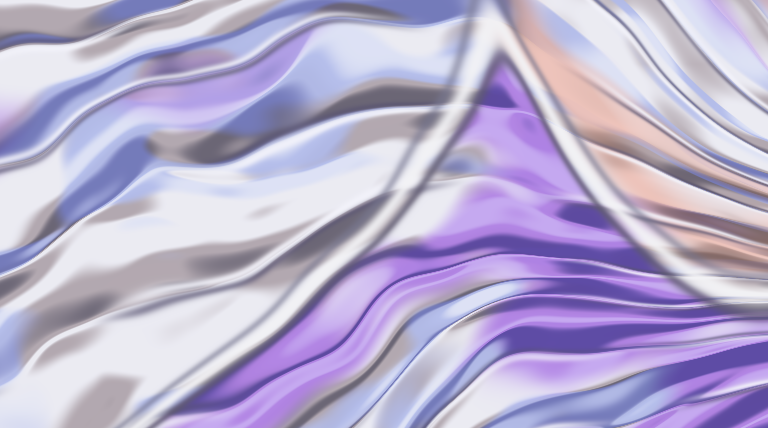
Give the GLSL for this texture, as a Shadertoy shader.

```glsl
vec2 randomGradient(vec2 cell) {
    float angle = 6.2832 * fract(sin(dot(cell, vec2(127.1, 311.7))) * 43758.5);
    return vec2(cos(angle), sin(angle));
}

float gradientNoise(vec2 p) {
    vec2 i = floor(p), f = fract(p);
    vec2 u = f * f * f * (f * (f * 6.0 - 15.0) + 10.0);
    vec2 e = vec2(1.0, 0.0);
    float low = mix(dot(randomGradient(i), f),
                    dot(randomGradient(i + e.xy), f - e.xy), u.x);
    float high = mix(dot(randomGradient(i + e.yx), f - e.yx),
                     dot(randomGradient(i + e.xx), f - e.xx), u.x);
    return mix(low, high, u.y);
}

float line(float x, float width) {
    return exp(-x * x / (width * width));
}

// Signed distance to the raised tent, positive inside.
float tentDistance(vec2 p) {
    float left = 0.65 * (p.x - 0.35 - 1.45 * p.y + 0.62 * p.y * p.y);
    float reach = max(1.79 - p.x, 0.0);
    float right = 0.6 * (0.27 + 1.7 * reach * reach - p.y);
    float gap = left - right;
    return 0.5 * (left + right - sqrt(gap * gap + 0.002)) + 0.015 * gradientNoise(p * 4.0);
}

// Coordinate across the folds: rising on the left, falling on the upper right.
float acrossFolds(vec2 p) {
    float t = p.x - 1.15;
    float right = 0.5 * (t + sqrt(t * t + 0.01));
    float left = right - t;
    float bend = mix(-0.35, 1.0, smoothstep(0.05, 0.85, p.y));
    return (p.y - 0.65 + 0.5 * left) / (1.0 + 0.5 * left) + bend * right
         + 0.11 * gradientNoise(p * 1.9 + 7.0) + 0.035 * gradientNoise(p * 4.5 + 2.0);
}

// Returns height, main crease, across coordinate, tent distance.
vec4 cloth(vec2 p) {
    float across = acrossFolds(p), tent = tentDistance(p);
    float along = p.x + 0.4 * p.y;
    float crease = sin(17.0 * across + 2.2 * gradientNoise(vec2(across * 2.5, along * 1.3) + 5.0));
    float fine = gradientNoise(vec2(across * 8.0, along * 1.8) + 13.0);
    float height = 0.075 * sqrt(crease * crease + 0.02)
                 - 0.07 * sqrt(fine * fine + 0.003)
                 + 0.16 * gradientNoise(vec2(across * 3.2, along * 1.7) + 3.0)
                 + 0.07 * gradientNoise(p * 3.2 + 27.0)
                 + 0.05 * line(tent, 0.06);
    return vec4(height, crease, across, tent);
}

void mainImage(out vec4 fragColor, in vec2 fragCoord) {
    vec2 p = fragCoord / iResolution.y;
    p.x *= 1.79 * iResolution.y / iResolution.x;

    vec4 c = cloth(p);
    vec2 e = vec2(0.003, 0.0);
    vec2 slope = vec2(cloth(p + e.xy).x - cloth(p - e.xy).x,
                      cloth(p + e.yx).x - cloth(p - e.yx).x) / (2.0 * e.x);
    slope /= 1.0 + 0.25 * length(slope);
    float across = c.z, tent = c.w;
    float inside = smoothstep(-0.006, 0.006, tent);

    // Silver reflection
    float shine = 0.5 + 0.5 * sin(2.4 * slope.x - 2.2 * slope.y + 0.6
                                  + 1.5 * gradientNoise(p * 2.0 + 31.0));
    vec3 color = mix(vec3(0.42, 0.40, 0.46), vec3(0.70, 0.66, 0.69), smoothstep(0.0, 0.25, shine));
    color = mix(color, vec3(0.92, 0.92, 0.95), smoothstep(0.42, 0.85, shine));

    // Periwinkle sky reflection
    float sky = 0.5 + 0.5 * sin(1.3 * slope.x + 1.9 * slope.y
                                + 4.0 * gradientNoise(vec2(across * 3.0, p.x * 0.8) + 11.0));
    vec3 periwinkle = mix(vec3(0.46, 0.49, 0.76), vec3(0.69, 0.73, 0.92), smoothstep(0.0, 0.4, shine));
    periwinkle = mix(periwinkle, vec3(0.86, 0.88, 0.96), smoothstep(0.75, 1.0, shine));
    color = mix(color, periwinkle, 0.9 * smoothstep(0.55, 0.82, sky));

    // Violet sheen inside the tent and faintly in outer folds
    float sheen = gradientNoise(vec2(across * 4.0, p.x * 1.6) + 17.0) + 0.15 * sin(2.5 * slope.x + 1.0);
    float violetMask = inside * smoothstep(-0.2, 0.06, sheen)
                     + 0.5 * (1.0 - inside) * smoothstep(0.3, 0.5, sheen);
    vec3 violet = mix(vec3(0.36, 0.28, 0.64), vec3(0.68, 0.49, 0.89), smoothstep(0.1, 0.55, shine));
    violet = mix(violet, vec3(0.76, 0.64, 0.94), smoothstep(0.8, 1.0, shine));
    color = mix(color, violet, 0.92 * violetMask);

    // Peach glow outside the right edge of the tent
    float peach = smoothstep(1.05, 1.25, p.x) * (line(tent + 0.09, 0.045)
                + 0.7 * smoothstep(0.1, 0.3, gradientNoise(vec2(across * 5.0, p.x) + 41.0)));
    color = mix(color, vec3(0.85, 0.65, 0.60) * (0.65 + 0.45 * shine),
                0.75 * min(peach, 1.0) * (1.0 - inside));

    // Crisp overlaps: a dark seam beside a bright rim, fading along the fold
    float strength = smoothstep(-0.25, 0.2, gradientNoise(p * 2.2 + 51.0));
    color = mix(color, vec3(0.34, 0.32, 0.44), 0.65 * strength * line(c.y + 0.12, 0.13));
    color = mix(color, vec3(0.95, 0.95, 0.98), 0.85 * strength * line(c.y - 0.17, 0.14));

    // Rolled edge of the tent
    color = mix(color, vec3(0.36, 0.34, 0.43), 0.75 * line(tent - 0.004, 0.010));
    color = mix(color, vec3(0.95, 0.95, 0.96), 0.90 * line(tent + 0.022, 0.015));
    color = mix(color, vec3(0.46, 0.46, 0.56), 0.55 * line(tent + 0.048, 0.009));

    fragColor = vec4(clamp(color, 0.0, 1.0), 1.0);
}
```
